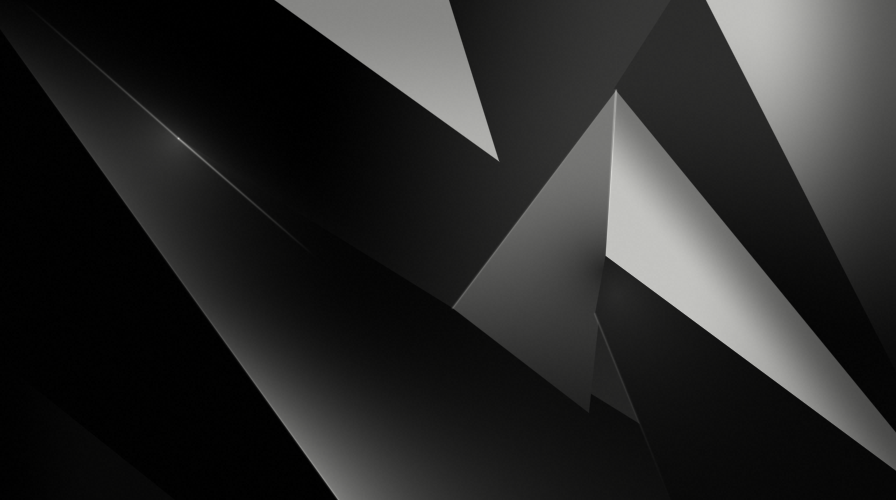
Give the GLSL for this background, as a Shadertoy shader.

```glsl
#define ASPECT 1.786
#define TINT vec3(1.0, 1.0, 0.985)
#define GRAIN 0.008
#define EDGE_SOFTNESS 0.8
#define LINE_WIDTH 0.0022
#define SILVER 0.76
#define STEEL 0.47
#define GRAPHITE 0.17
#define SOOT 0.02

// Corners shared by neighbouring facets, in canvas heights
const vec2 FOLD = vec2(0.356, 0.723);
const vec2 APEX = vec2(1.228, 0.819);
const vec2 HUB  = vec2(1.207, 0.488);
const vec2 WING = vec2(0.902, 0.384);
const vec2 KEEL = vec2(1.174, 0.174);
const vec2 HINGE = vec2(1.186, 0.372);

float hash(vec2 p) {
    vec3 q = fract(vec3(p.xyx) * 0.1031);
    q += dot(q, q.yzx + 33.33);
    return fract((q.x + q.y) * q.z);
}

// Smooth ramp that accepts limits in either order
float ramp(float a, float b, float x) {
    float t = clamp((x - a) / (b - a), 0.0, 1.0);
    return t * t * (3.0 - 2.0 * t);
}

// Signed distance to a line, positive to the left of a -> b
float side(vec2 p, vec2 a, vec2 b) {
    vec2 d = normalize(b - a), q = p - a;
    return d.x * q.y - d.y * q.x;
}

// Convex wedge bounded by two lines meeting at b
float wedge(vec2 p, vec2 a, vec2 b, vec2 c) {
    return min(side(p, a, b), side(p, b, c));
}

float glow(vec2 p, vec2 center, float radius) {
    return exp(-length(p - center) / radius);
}

// Thin highlight that fades towards b
float streak(vec2 p, vec2 a, vec2 b) {
    vec2 d = b - a;
    float t = clamp(dot(p - a, d) / dot(d, d), 0.0, 1.0);
    float dist = length(p - a - d * t) / LINE_WIDTH;
    return exp(-dist * dist) * (1.0 - t);
}

float cover(float d) {
    float w = EDGE_SOFTNESS / iResolution.y;
    return smoothstep(-w, w, d);
}

void mainImage(out vec4 fragColor, in vec2 fragCoord) {
    vec2 p = fragCoord / iResolution.xy * vec2(ASPECT, 1.0);

    // Black ground with a faint lower corner
    float v = 0.005 + 0.025 * cover(side(p, vec2(0.349, 0.0), vec2(0.0, 0.279))) * ramp(0.0, 0.2, p.x);

    // Left blade, lit along its long edge
    float d = side(p, vec2(0.0, 0.942), vec2(0.674, 0.0));
    float low = ramp(0.45, 0.0, p.y);
    float shade = mix(0.2, 0.48, low) * exp(-max(d, 0.0) / mix(0.11, 0.16, low));
    shade = shade * ramp(1.1, 0.65, p.y) + 0.2 * glow(p, FOLD, 0.09);
    shade += 0.04 * ramp(0.6, 1.1, p.x);
    v = mix(v, shade, cover(d));

    // Upper plane, from black to graphite
    d = wedge(p, vec2(0.042, 1.0), FOLD, WING);
    shade = 0.21 * ramp(0.55, 1.2, p.x - 0.25 * (p.y - 0.6)) * mix(0.65, 1.0, ramp(0.35, 0.8, p.y));
    shade += 0.17 * exp(-max(d, 0.0) / 0.05) * glow(p, FOLD, 0.16);
    v = mix(v, shade, cover(d));

    // Hanging silver shard
    d = wedge(p, vec2(0.547, 1.0), vec2(0.995, 0.677), vec2(0.895, 1.0));
    v = mix(v, mix(0.52, 0.69, ramp(1.0, 0.68, p.y)), cover(d));

    // Dark band right of the apex
    d = wedge(p, vec2(1.337, 1.0), vec2(1.224, 0.823), vec2(1.786, 0.128));
    v = mix(v, mix(SOOT, GRAPHITE, ramp(0.3, 0.9, p.y)), cover(d));

    // Bright right-hand corner
    d = side(p, vec2(1.407, 1.0), vec2(1.786, 0.256));
    shade = 0.03 + 0.72 * ramp(0.2, 0.98, p.y) * (1.0 - 0.58 * ramp(1.5, 1.8, p.x));
    v = mix(v, shade, cover(d));

    // Kite, left face
    d = min(wedge(p, APEX, WING, KEEL), wedge(p, KEEL, HUB, APEX));
    shade = mix(0.12, STEEL, ramp(0.12, 0.7, p.y)) * (1.0 - 0.6 * glow(p, HUB - vec2(0.0, 0.03), 0.08));
    v = mix(v, shade, cover(d));

    // Kite, right face
    float rim = side(p, vec2(1.786, 0.135), APEX);
    d = min(wedge(p, APEX, HUB, vec2(1.786, 0.058)), rim);
    shade = mix(0.45, SILVER, ramp(0.0, 0.12, rim)) * mix(1.0, 0.62, ramp(1.35, 1.8, p.x));
    v = mix(v, shade, cover(d));

    // Shadowed facet under the kite
    d = min(wedge(p, vec2(1.786, 0.058), HUB, HINGE), side(p, HINGE, vec2(1.337, 0.0)));
    v = mix(v, SOOT + 0.14 * glow(p, vec2(1.23, 0.41), 0.2), cover(d));

    // Fine edge highlights
    v += 0.35 * streak(p, FOLD, vec2(0.63, 0.485));
    v += 0.25 * streak(p, FOLD, vec2(0.042, 1.0));
    v += 0.15 * streak(p, vec2(0.674, 0.0), vec2(0.0, 0.942));
    v += 0.25 * streak(p, APEX, HUB);
    v += 0.15 * streak(p, WING, APEX);
    v += 0.12 * streak(p, HINGE, vec2(1.337, 0.0));

    // Grain laid on a canvas-relative grid
    v += GRAIN * (hash(floor(p * 286.0)) - 0.5);
    fragColor = vec4(clamp(v, 0.0, 1.0) * TINT, 1.0);
}
```
